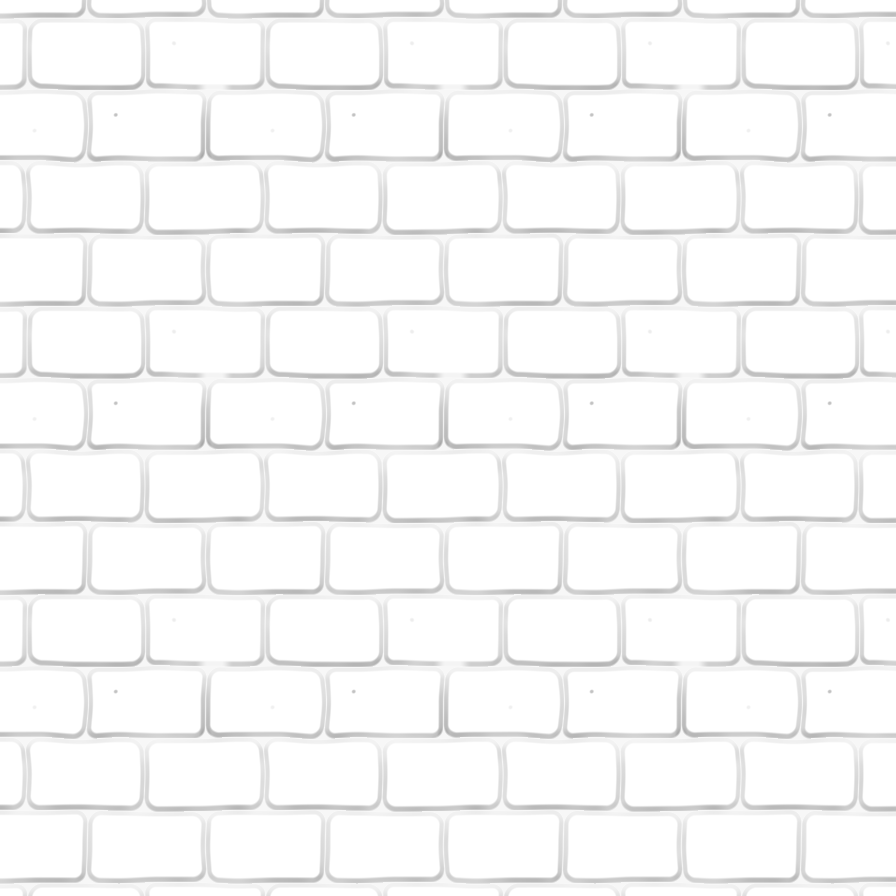
Write a three.js fragment shader that draws this texture.

```glsl
varying vec2 vUv;

const vec2 TILE = vec2(2.0, 4.0); // bricks before the wear repeats

float hash(vec2 p) {
  return fract(sin(dot(p, vec2(127.1, 311.7))) * 4375.85);
}

// Value noise that wraps with the tile
float wearNoise(vec2 grid, vec2 freq, float seed) {
  vec2 p = grid * freq;
  vec2 period = TILE * freq;
  vec2 i = floor(p);
  vec2 f = fract(p);
  f = f * f * (3.0 - 2.0 * f);
  vec2 a = mod(i, period) + seed;
  vec2 b = mod(i + 1.0, period) + seed;
  return mix(mix(hash(a), hash(vec2(b.x, a.y)), f.x),
             mix(hash(vec2(a.x, b.y)), hash(b), f.x), f.y);
}

float roundedBox(vec2 p, vec2 halfSize, float radius) {
  vec2 q = abs(p) - halfSize + radius;
  return length(max(q, 0.0)) + min(max(q.x, q.y), 0.0) - radius;
}

float speck(vec2 p, vec2 center) {
  return 1.0 - smoothstep(0.0008, 0.0032, length(p - center));
}

void main() {
  // Rows count downward from the top
  vec2 grid = vec2(vUv.x * 7.53, (1.0 - vUv.y) * 12.43 - 0.243);
  vec2 cellSize = vec2(1.0 / 7.53, 1.0 / 12.43);

  // Hand-drawn wobble of the joints
  vec2 wobble = vec2(wearNoise(grid, vec2(3.0, 2.0), 3.0),
                     wearNoise(grid, vec2(3.0, 2.0), 17.0)) - 0.5;
  vec2 g = grid + wobble * vec2(0.035, 0.04);

  // Running bond
  float row = floor(g.y);
  g.x -= 0.22 + 0.515 * mod(row, 2.0);
  vec2 id = mod(floor(g), TILE);
  vec2 cell = fract(g);
  vec2 p = (cell - 0.5) * cellSize;

  // Brick outline, with slightly different corners on each brick
  vec2 halfSize = vec2(0.0636, 0.0373);
  float radius = mix(0.009, 0.014, hash(id + 5.0));
  float d = roundedBox(p, halfSize, radius);

  // Edge shading: heavy below, medium beside, faint above
  float v = p.y / halfSize.y;
  float bottom = smoothstep(0.72, 0.97, v);
  float top = smoothstep(0.65, 0.95, -v);
  float right = smoothstep(0.8, 0.97, p.x / halfSize.x);
  float shade = 0.135 + 0.035 * v;
  shade = mix(shade, 0.23, bottom);
  shade = mix(shade, 0.06, top);
  shade += 0.04 * right * smoothstep(0.3, 0.9, v);

  // Uneven pressure and one rubbed-out stretch
  shade *= 0.72 + 0.56 * wearNoise(grid, vec2(6.0, 5.0), 31.0);
  float rubbed = float(id.x > 0.5 && id.y < 0.5) * bottom;
  shade *= 1.0 - 0.8 * rubbed * (1.0 - smoothstep(0.06, 0.18, abs(cell.x - 0.58)));

  // One darker upright joint in the second row
  float side = id.x < 0.5 ? cell.x : 1.0 - cell.x;
  float darkJoint = float(abs(id.y - 1.0) < 0.5) * smoothstep(0.94, 0.98, side);
  shade += 0.11 * darkJoint * (1.0 - top) * smoothstep(-0.8, 0.5, v);

  float width = mix(0.0036, 0.0046, bottom);
  float line = 1.0 - smoothstep(0.0012, width, abs(d));
  float mortar = 0.03 * smoothstep(0.0, 0.003, d);
  float ink = max(shade * line, mortar);

  // Small marks on the upper two rows of the tile
  float marked = float(id.y < 1.5) * mod(id.x + id.y, 2.0);
  ink += marked * mix(0.07, 0.24, id.y) * speck(p, (vec2(0.24, 0.36) - 0.5) * cellSize);
  float faint = float(id.x > 0.5 && abs(id.y - 1.0) < 0.5);
  ink += 0.06 * faint * speck(p, (vec2(0.55, 0.57) - 0.5) * cellSize);

  gl_FragColor = vec4(vec3(1.0 - ink), 1.0);
}
```
